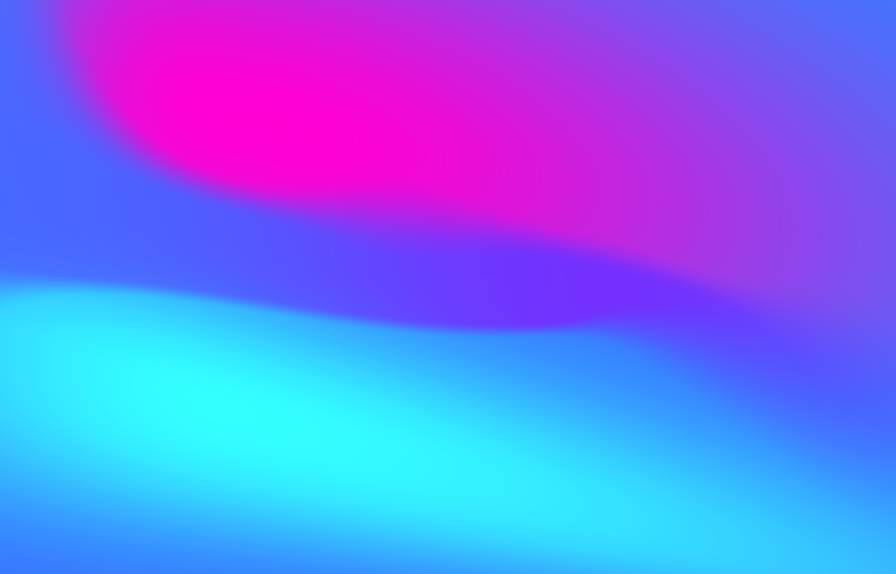
This background is drawn by a WebGL 1 fragment shader. Its source:

```glsl
precision highp float;
// Soft flowing gradient: a magenta sheet above a violet band and a cyan pool.

uniform vec2 u_resolution;

float bell(float d, float width) {
  return exp(-d * d / (width * width));
}

// Magenta fading to blue along a ridge that sinks to the right
vec3 magentaSheet(vec2 p) {
  float along = p.x - 0.30;
  float across = 0.786 - p.y - 0.313 * along;
  float leftFade = exp(-pow(max(-along, 0.0) / 0.273, 4.0));
  float heat = bell(max(along, 0.0), 0.684) * leftFade * bell(across, 0.42);
  heat = clamp((heat - 0.06) / 0.94, 0.0, 1.0);
  return mix(vec3(0.22, 0.48, 1.0), vec3(1.0, 0.0, 0.82), heat);
}

// Lower border of the magenta sheet: x is its height, y its softness
vec2 magentaEdge(float x) {
  float height = 0.595 - 0.82 * (x - 0.45) * (x - 0.45) + 0.67 * exp(-7.5 * x);
  float softness = 0.03 + 0.42 * exp(-18.0 * x) + 0.05 * bell(x - 0.45, 0.1)
                 + 0.1 * smoothstep(0.78, 1.0, x);
  return vec2(height, softness);
}

// Cyan ridge, falling off faster below as it runs to the right
vec3 cyanPool(vec2 p) {
  float along = p.x - 0.234;
  float across = p.y - (0.408 - 0.431 * p.x);
  float below = max(-across, 0.0) / (0.29 - 0.21 * p.x);
  float glow = bell(along, along < 0.0 ? 0.436 : 0.94)
             * bell(max(across, 0.0), 0.198) * exp(-pow(below, 3.0));
  return mix(vec3(0.22, 0.45, 1.0), vec3(0.2, 1.0, 1.0), glow);
}

// Upper border of the cyan pool: x is its height, y its softness
vec2 cyanEdge(float x) {
  float height = 0.463 + 0.04 * cos(6.3 * (x - 0.06))
               - 0.2 * smoothstep(0.65, 1.0, x);
  float softness = 0.015 + 0.03 * exp(-20.0 * x)
                 + 0.2 * smoothstep(0.6, 1.0, x);
  return vec2(height, softness);
}

void main() {
  vec2 p = gl_FragCoord.xy / u_resolution;
  vec2 upper = magentaEdge(p.x);
  vec2 lower = cyanEdge(p.x);

  // Violet band, with a faint blue halo over the pool on the left
  vec3 color = mix(vec3(0.27, 0.42, 1.0), vec3(0.45, 0.19, 1.0),
                   bell(p.x - 0.68, 0.4));
  float halo = 0.5 * exp(-max(p.y - lower.x, 0.0) / 0.04)
             * (1.0 - smoothstep(0.0, 0.7, p.x));
  color = mix(color, vec3(0.25, 0.55, 1.0), halo);

  // Sheets laid over the band
  color = mix(color, magentaSheet(p),
              smoothstep(upper.x - upper.y, upper.x + upper.y, p.y));
  color = mix(cyanPool(p), color,
              smoothstep(lower.x - lower.y, lower.x + lower.y, p.y));

  gl_FragColor = vec4(color, 1.0);
}
```
